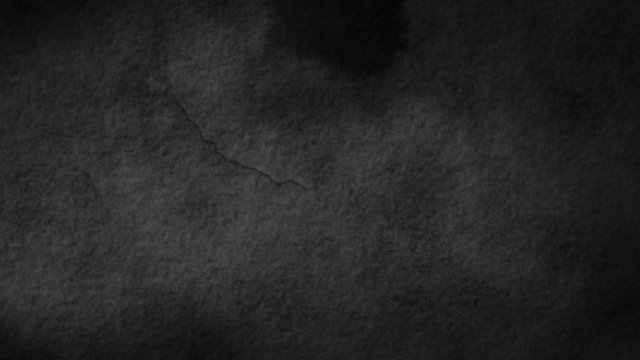
Reproduce this texture procedurally as a WebGL 2 fragment shader.

```glsl
#version 300 es
precision highp float;

uniform vec2 u_resolution;
out vec4 outColor;

const float SHADE_BASE = 0.073;
const float GLOW = 0.152;
const float MOTTLE = 0.11;
const float GRAIN = 0.075;
const float RELIEF = 0.085;
const float RAGGEDNESS = 0.07;
const float LIP_LIGHT = 0.045;
const float RIM_DARK = 0.055;
const float CRACK_DEPTH = 0.05;
const float GRAIN_SCALE = 150.0;

float hash(vec2 p) {
    vec3 q = fract(p.xyx * vec3(0.1031, 0.1030, 0.0973));
    q += dot(q, q.yzx + 33.33);
    return fract((q.x + q.y) * q.z);
}

float noise(vec2 p) {
    vec2 i = floor(p), f = fract(p);
    f = f * f * (3.0 - 2.0 * f);
    return mix(mix(hash(i), hash(i + vec2(1, 0)), f.x),
               mix(hash(i + vec2(0, 1)), hash(i + vec2(1, 1)), f.x), f.y);
}

// Fractal noise centred on zero
float fbm(vec2 p) {
    float sum = 0.0, amp = 0.5;
    for (int i = 0; i < 5; i++) {
        sum += amp * (noise(p) - 0.5);
        p = mat2(1.6, 1.2, -1.2, 1.6) * p + 17.3;
        amp *= 0.5;
    }
    return sum;
}

float blob(vec2 p, vec2 centre, vec2 radius) {
    vec2 d = (p - centre) / radius;
    return exp(-dot(d, d));
}

float band(float x, float lo, float hi, float soft) {
    return smoothstep(lo - soft, lo + soft, x) * (1.0 - smoothstep(hi - soft, hi + soft, x));
}

// Broad pools of light and shadow
float lighting(vec2 p) {
    float v = SHADE_BASE + GLOW * blob(p, vec2(0.62, 0.46), vec2(0.74, 0.43));
    v += 0.065 * blob(p, vec2(0.08, 0.25), vec2(0.30, 0.20));
    v += 0.050 * blob(p, vec2(1.40, 0.36), vec2(0.25, 0.20));
    v += 0.055 * blob(p, vec2(0.60, 0.87), vec2(0.20, 0.14));
    v += 0.030 * blob(p, vec2(1.15, 0.62), vec2(0.25, 0.09));
    v -= 0.055 * blob(p, vec2(0.05, 1.00), vec2(0.40, 0.16));
    v -= 0.035 * blob(p, vec2(0.48, 0.02), vec2(0.20, 0.09));
    v -= 0.040 * blob(p, vec2(0.02, 0.04), vec2(0.12, 0.14));
    v -= 0.030 * blob(p, vec2(1.74, 0.18), vec2(0.20, 0.22));
    return v;
}

// Long stain: pale lip above a dark ragged rim
float longStain(vec2 p) {
    float fall = 0.26 * exp(-7.0 * (p.x - 0.5));
    float d = (p.y - 0.46 - fall) / sqrt(1.0 + 49.0 * fall * fall);
    float span = band(p.x, 0.48, 0.86, 0.02);
    float lip = smoothstep(-0.002, 0.005, d) * exp(-max(d, 0.0) / 0.07);
    float rim = exp(-pow((d + 0.003) / 0.005, 2.0)) + 0.3 * exp(-pow((d + 0.012) / 0.02, 2.0));
    return span * (LIP_LIGHT * lip * mix(0.4, 1.0, smoothstep(0.5, 0.78, p.x)) - RIM_DARK * rim);
}

// Faint wedge-shaped stain
float wedgeStain(vec2 p) {
    float d = (p.y - 0.39 - 1.4 * abs(p.x - 0.335)) * 0.58;
    float fade = band(p.y, 0.36, 0.53, 0.05);
    float rim = exp(-pow(d / 0.008, 2.0)) * smoothstep(0.38, 0.32, p.x);
    return fade * (0.022 * smoothstep(-0.003, 0.008, d) * exp(-max(d, 0.0) / 0.1) - 0.025 * rim);
}

void main() {
    vec2 p = gl_FragCoord.xy / u_resolution.y;
    vec2 rag = RAGGEDNESS * vec2(fbm(p * 16.0), fbm(p * 16.0 + 41.0));
    vec2 w = p + rag;
    vec2 soaked = w + 0.16 * vec2(fbm(p * 5.0 + 9.0), fbm(p * 5.0 + 63.0));
    float v = lighting(soaked);

    // Dark blotches with torn edges
    v -= 0.07 * band(soaked.x, 0.74, 1.12, 0.022) * smoothstep(0.77, 0.86, soaked.y);
    v -= 0.06 * blob(soaked, vec2(0.78, 0.69), vec2(0.15, 0.07));
    v -= 0.03 * blob(soaked, vec2(1.00, 0.75), vec2(0.14, 0.06));

    v += longStain(w) + wedgeStain(w);
    float chip = length((w - vec2(0.425, 0.77)) * vec2(0.7, 1.0));
    v += 0.028 * smoothstep(0.024, 0.016, chip) - 0.02 * exp(-pow((chip - 0.026) / 0.005, 2.0));

    // Cracked skin and a soft vertical crease
    float crackArea = blob(w, vec2(1.13, 0.31), vec2(0.12, 0.20))
                    + 0.8 * blob(w, vec2(0.97, 0.46), vec2(0.11, 0.04));
    float vein = abs(fbm(p * 17.0 + 5.0));
    v -= CRACK_DEPTH * crackArea * (smoothstep(0.035, 0.0, vein) - 0.25);
    v -= 0.025 * blob(w, vec2(1.14, 0.22), vec2(0.09, 0.13));
    v += 0.014 * smoothstep(0.0, 0.012, w.x - 1.20 - 0.12 * p.y)
       * band(p.y, 0.08, 0.50, 0.04) * smoothstep(1.5, 1.24, w.x);

    // Mottling, paper grain and lit relief
    float gain = clamp(v / 0.16, 0.35, 1.2);
    vec2 g = p * GRAIN_SCALE;
    float relief = fbm(g * 0.45) - fbm(g * 0.45 + vec2(0.45, -0.45));
    v += gain * (MOTTLE * fbm(p * 7.0 + 23.0) + 0.05 * fbm(p * 32.0));
    v += gain * (GRAIN * fbm(g) + RELIEF * relief);

    outColor = vec4(vec3(clamp(v, 0.025, 0.32)), 1.0);
}
```
